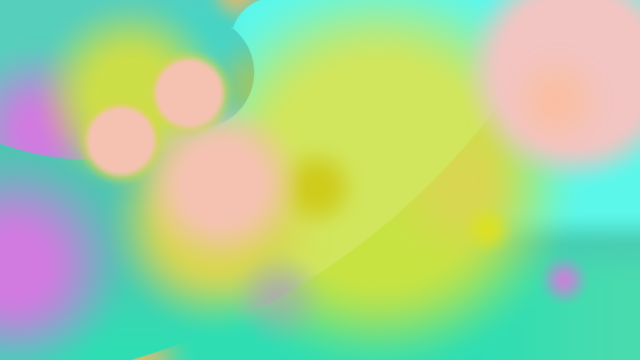
This background is drawn by a WebGL 1 fragment shader. Its source:

```glsl
precision highp float;

uniform vec2 u_resolution;

const vec3 CYAN = vec3(0.36, 0.97, 0.92);
const vec3 TEAL = vec3(0.34, 0.81, 0.74);
const vec3 MINT = vec3(0.18, 0.87, 0.70);
const vec3 LIME = vec3(0.82, 0.90, 0.36);
const vec3 ACID = vec3(0.78, 0.89, 0.26);
const vec3 MUSTARD = vec3(0.85, 0.84, 0.32);
const vec3 OLIVE = vec3(0.81, 0.80, 0.11);
const vec3 TAN = vec3(0.84, 0.74, 0.45);
const vec3 PINK = vec3(0.96, 0.76, 0.70);
const vec3 ROSE = vec3(0.95, 0.77, 0.76);
const vec3 PEACH = vec3(0.98, 0.75, 0.64);
const vec3 VIOLET = vec3(0.82, 0.48, 0.88);

// Soft disc coverage: full inside inner, zero beyond outer
float disc(vec2 p, vec2 center, float inner, float outer) {
  return 1.0 - smoothstep(inner, outer, length(p - center));
}

vec3 blob(vec3 base, vec2 p, vec2 center, float inner, float outer, vec3 tint) {
  return mix(base, tint, disc(p, center, inner, outer));
}

// Anti-aliased coverage of a signed distance, negative inside
float fill(float d, float pixel) {
  return 1.0 - smoothstep(-pixel, pixel, d);
}

float circle(vec2 p, vec2 center, float radius) {
  return length(p - center) - radius;
}

// Corner panel with a curved floor, a round bulge and a scooped top
float panelDistance(vec2 p) {
  float bend = p.x - 0.255;
  float ground = 0.556 + 0.69 * bend * bend - p.y;
  float bulge = circle(p, vec2(0.551, 0.799), 0.155);
  float scoop = -circle(p, vec2(0.764, 0.884), 0.123);
  float crest = max(scoop, max(p.x - 0.74, 0.924 - p.y));
  float side = min(p.x - 0.551, min(bulge, crest));
  return max(ground, side);
}

// Cyan sky, mint ground and a teal left side
vec3 backdrop(vec2 p) {
  vec3 ground = mix(MINT, vec3(0.28, 0.86, 0.68), smoothstep(1.3, 1.75, p.x));
  ground = mix(ground, vec3(0.29, 0.77, 0.71), 0.6 * smoothstep(0.2, 0.34, p.y));
  vec3 right = mix(ground, CYAN, smoothstep(0.31, 0.42, p.y));
  vec3 left = mix(MINT, vec3(0.31, 0.77, 0.70), smoothstep(0.0, 0.35, p.y));
  return mix(left, right, smoothstep(0.45, 0.70, p.x));
}

// Large lime glow whose hue changes across the sweeping arc
vec3 limeGlow(vec3 base, vec2 p, float beyondArc) {
  vec3 lower = blob(ACID, p, vec2(1.29, 0.49), 0.02, 0.27, MUSTARD);
  vec3 tint = mix(LIME, lower, beyondArc);
  return blob(base, p, vec2(1.053, 0.52), 0.29, 0.58, tint);
}

vec3 panelColor(vec2 p) {
  vec3 color = blob(TEAL, p, vec2(0.58, 0.91), 0.0, 0.22, vec3(0.28, 0.83, 0.77));
  color = blob(color, p, vec2(0.11, 0.64), 0.03, 0.26, VIOLET);
  color = blob(color, p, vec2(0.71, 0.76), 0.0, 0.16, vec3(0.60, 0.78, 0.42));
  return blob(color, p, vec2(0.66, 1.02), 0.0, 0.10, TAN);
}

// Small pink disc with a faint warm rim
vec3 bead(vec3 base, vec2 p, vec2 center) {
  vec3 color = mix(base, MUSTARD, 0.6 * disc(p, center, 0.09, 0.13));
  return blob(color, p, center, 0.082, 0.108, PINK);
}

void main() {
  vec2 p = gl_FragCoord.xy / u_resolution.y;
  float pixel = 1.0 / u_resolution.y;
  float beyondArc = fill(-circle(p, vec2(-0.1875, 1.884), 1.963), pixel);

  // Backdrop and broad glows
  vec3 color = backdrop(p);
  color = mix(color, TAN, beyondArc * disc(p, vec2(0.38, -0.01), 0.0, 0.17));
  color = limeGlow(color, p, beyondArc);
  color = blob(color, p, vec2(0.04, 0.26), 0.07, 0.34, VIOLET);

  // Upper left panel and its glow
  color = mix(color, panelColor(p), fill(panelDistance(p), pixel));
  color = blob(color, p, vec2(0.365, 0.735), 0.09, 0.29, vec3(0.80, 0.87, 0.28));

  // Central glows
  color = blob(color, p, vec2(0.60, 0.385), 0.12, 0.33, MUSTARD);
  float haze = disc(p, vec2(0.775, 0.167), 0.0, 0.15);
  color = mix(color, vec3(0.70, 0.64, 0.70), haze * mix(0.8, 0.55, beyondArc));
  color = blob(color, p, vec2(0.88, 0.479), 0.02, 0.135, OLIVE);
  color = blob(color, p, vec2(0.613, 0.491), 0.09, 0.25, PINK);
  color = bead(color, p, vec2(0.525, 0.741));
  color = bead(color, p, vec2(0.336, 0.609));

  // Right side glows
  color = blob(color, p, vec2(1.597, 0.803), 0.20, 0.335, ROSE);
  color = blob(color, p, vec2(1.546, 0.722), 0.0, 0.17, PEACH);
  color = blob(color, p, vec2(1.354, 0.363), 0.0, 0.08, vec3(0.86, 0.88, 0.14));
  color = blob(color, p, vec2(1.567, 0.222), 0.0, 0.08, vec3(0.77, 0.52, 0.84));

  gl_FragColor = vec4(color, 1.0);
}
```
